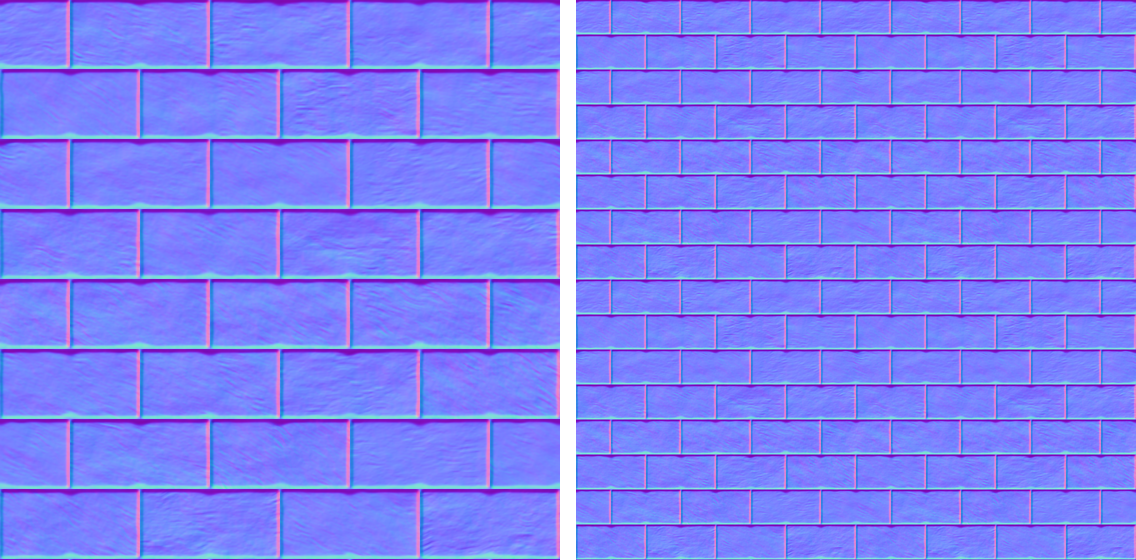
Left, the tile; right, the same tile 2 across and 2 down.
Give the GLSL for this texture map, as a Shadertoy shader.

```glsl
// Tiling tangent-space normal map of a running-bond wall of worn, soft-edged bricks.

const vec2 BRICKS = vec2(4.0, 8.0);        // bricks across and courses down
const float JOINT_SHIFT = 0.002;           // raises the courses slightly
const float CORNER_RADIUS = 0.009;
const float CORNER_BLEND = 400.0;          // sharpness of the turn between two sides
const float BEVEL_INSET = 0.0030;          // steepest line, measured from the joint
const float BEVEL_WIDTH = 0.0031;
const float SHOULDER_SLOPE = 0.13;         // gentle roll-off behind the bevel
const float SHOULDER_WIDTH = 0.010;
const float SLOPE_LEFT = 0.85;
const float SLOPE_RIGHT = 1.45;
const float SLOPE_TOP = 2.1;
const float SLOPE_BOTTOM = 1.05;
const float EDGE_WOBBLE = 0.0018;
const float JUNCTION_WEAR = 0.8;           // wider bevel where a joint meets a brick
const float JUNCTION_SIZE = 0.013;
const vec2 FACE_TILT = vec2(-0.045, 0.02);
const float RELIEF_HEIGHT = 0.0045;
const float RELIEF_SCALE = 14.0;
const int RELIEF_OCTAVES = 5;
const float STROKE_HEIGHT = 0.0010;
const vec2 STROKE_SCALE = vec2(50.0, 190.0);
const float SLOPE_STEP = 0.001;
const int SAMPLES = 2;                     // antialiasing grid per axis

float hash(vec2 p) {
    return fract(sin(dot(p, vec2(127.1, 311.7))) * 43758.5453);
}

float noise(vec2 p) {
    vec2 i = floor(p), f = fract(p);
    f = f * f * f * (f * (f * 6.0 - 15.0) + 10.0);
    float low = mix(hash(i), hash(i + vec2(1.0, 0.0)), f.x);
    float high = mix(hash(i + vec2(0.0, 1.0)), hash(i + 1.0), f.x);
    return mix(low, high, f.y);
}

mat2 rotation(float angle) {
    float c = cos(angle), s = sin(angle);
    return mat2(c, s, -s, c);
}

// Height of the brick face: broad dents plus patches of fine tool strokes.
float faceHeight(vec2 p, vec2 seed, float angle) {
    float height = 0.0, amplitude = RELIEF_HEIGHT;
    vec2 q = rotation(angle) * p;
    vec2 r = q * vec2(0.8, 1.25) * RELIEF_SCALE + seed;
    for (int i = 0; i < RELIEF_OCTAVES; i++) {
        height += amplitude * noise(r);
        r = r * 2.0 + 7.3;
        amplitude *= 0.47;
    }
    float patches = smoothstep(0.35, 0.8, noise(p * 22.0 + seed.yx));
    vec2 bend = vec2(0.0, 0.012 * noise(p * 30.0 + seed));
    return height + STROKE_HEIGHT * patches * noise((q + bend) * STROKE_SCALE + seed);
}

// Slope of the bevel around the brick, in normal-map orientation (green points down).
vec2 bevelSlope(vec2 p, vec2 halfSize, vec2 seed) {
    vec2 q = abs(p) - halfSize + CORNER_RADIUS;
    float nearest = max(q.x, q.y);
    float dist = length(max(q, 0.0)) + min(nearest, 0.0) - CORNER_RADIUS;
    vec2 outward = sign(p) * normalize(exp((q - nearest) * CORNER_BLEND));

    dist += EDGE_WOBBLE * (noise(p * 45.0 + seed) - 0.5);
    float junction = exp(-pow(abs(p.x) / JUNCTION_SIZE, 2.0)) * abs(outward.y);
    float widen = 1.0 + JUNCTION_WEAR * junction;
    float offset = (dist + BEVEL_INSET * widen) / (BEVEL_WIDTH * widen);
    float profile = exp(-offset * offset)
                  + SHOULDER_SLOPE * exp(min(dist, 0.0) / SHOULDER_WIDTH);

    vec2 strength = vec2(p.x > 0.0 ? SLOPE_RIGHT : SLOPE_LEFT,
                         p.y > 0.0 ? SLOPE_TOP : SLOPE_BOTTOM);
    float wear = mix(0.8, 1.15, noise(p * 28.0 + seed.yx));
    return vec2(outward.x, -outward.y) * strength * profile * wear;
}

vec3 wallNormal(vec2 uv) {
    // Wrapped brick index and position from the brick centre
    vec2 grid = (uv - vec2(0.0, JOINT_SHIFT)) * BRICKS;
    float course = floor(grid.y);
    grid.x += 0.5 * mod(course, 2.0);
    vec2 id = mod(floor(grid), BRICKS);
    vec2 p = (fract(grid) - 0.5) / BRICKS;

    // Individual character of this brick
    vec2 seed = 60.0 * vec2(hash(id + 3.1), hash(id + 17.7));
    float angle = mix(-0.2, 0.6, hash(id + 41.3));
    float roughness = mix(0.7, 1.2, hash(id + 59.9));

    vec2 h = vec2(SLOPE_STEP, 0.0);
    vec2 relief = vec2(
        faceHeight(p + h, seed, angle) - faceHeight(p - h, seed, angle),
        faceHeight(p + h.yx, seed, angle) - faceHeight(p - h.yx, seed, angle));
    relief *= vec2(-1.0, 1.0) * roughness / (2.0 * SLOPE_STEP);

    vec2 slope = FACE_TILT + relief + bevelSlope(p, 0.5 / BRICKS, seed);
    return normalize(vec3(slope, 1.0));
}

void mainImage(out vec4 fragColor, in vec2 fragCoord) {
    vec3 color = vec3(0.0);
    for (int y = 0; y < SAMPLES; y++) {
        for (int x = 0; x < SAMPLES; x++) {
            vec2 jitter = (vec2(x, y) + 0.5) / float(SAMPLES) - 0.5;
            color += 0.5 + 0.5 * wallNormal((fragCoord + jitter) / iResolution.xy);
        }
    }
    fragColor = vec4(color / float(SAMPLES * SAMPLES), 1.0);
}
```
